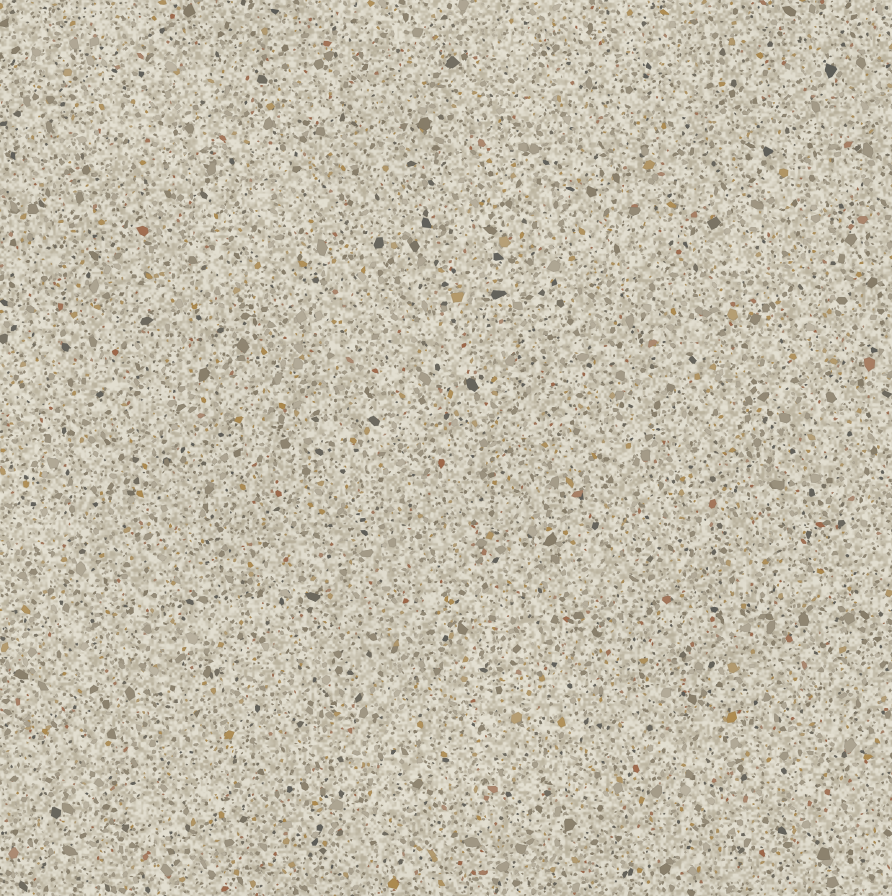
Write a WebGL 2 fragment shader that draws this texture.

```glsl
#version 300 es
precision highp float;
// Polished cream quartz stone with scattered angular mineral chips.

uniform vec2 u_resolution;
out vec4 fragColor;

// Ground
const vec3 GROUND_DARK = vec3(0.73, 0.70, 0.62);
const vec3 GROUND_LIGHT = vec3(0.885, 0.87, 0.815);
const float GROUND_FREQ = 165.0;
const float CLOUD_FREQ = 7.0;
const float CLOUD_AMOUNT = 0.025;

// Chip colours
const vec3 PALE = vec3(0.74, 0.71, 0.64);
const vec3 TAUPE = vec3(0.53, 0.49, 0.41);
const vec3 SLATE = vec3(0.37, 0.37, 0.35);
const vec3 OCHRE = vec3(0.68, 0.54, 0.30);
const vec3 RUST = vec3(0.62, 0.40, 0.28);

// Chip layers: cells per canvas height, share of filled cells, radius range
const vec4 COARSE = vec4(46.0, 0.21, 0.0036, 0.0072);
const vec4 MEDIUM = vec4(90.0, 0.44, 0.0019, 0.0040);
const vec4 SMALL = vec4(172.0, 0.55, 0.0011, 0.0022);
const float EDGE_SOFTNESS = 0.0008;
const int CHIP_SIDES = 6;
const float TAU = 6.2831853;

// Integer hash giving three values in 0..1
vec3 hash3(vec2 cell, float seed) {
    uvec3 v = uvec3(ivec3(vec3(cell, seed) + 64.0));
    v = v * 1664525u + 1013904223u;
    v.x += v.y * v.z; v.y += v.z * v.x; v.z += v.x * v.y;
    v ^= v >> 16u;
    v.x += v.y * v.z; v.y += v.z * v.x; v.z += v.x * v.y;
    return vec3(v >> 8u) / 16777216.0;
}

float valueNoise(vec2 p, float seed) {
    vec2 i = floor(p), f = fract(p);
    f = f * f * (3.0 - 2.0 * f);
    float low = mix(hash3(i, seed).x, hash3(i + vec2(1, 0), seed).x, f.x);
    float high = mix(hash3(i + vec2(0, 1), seed).x, hash3(i + vec2(1, 1), seed).x, f.x);
    return mix(low, high, f.y);
}

// Distance to an irregular convex polygon, stretched along a random axis
float chipDistance(vec2 p, float radius, vec2 cell, float seed) {
    vec3 shape = hash3(cell, seed + 1.0);
    float turn = shape.x * TAU;
    float c = cos(turn), s = sin(turn);
    p = mat2(c, -s, s, c) * p;
    float stretch = mix(1.0, 1.3, shape.y);
    p *= vec2(1.0 / stretch, stretch);
    float d = -radius;
    for (int k = 0; k < CHIP_SIDES; k++) {
        vec3 side = hash3(cell, seed + 2.0 + float(k));
        float angle = (float(k) + 0.7 * side.x) * TAU / float(CHIP_SIDES);
        float reach = radius * mix(0.65, 1.1, side.y);
        d = max(d, dot(p, vec2(cos(angle), sin(angle))) - reach);
    }
    return d;
}

vec3 chipColor(vec3 pick) {
    vec3 tone = mix(PALE, TAUPE, pick.y);
    if (pick.x < 0.045) tone = mix(RUST, PALE, 0.5 * pick.y);
    else if (pick.x < 0.14) tone = mix(OCHRE, PALE, 0.5 * pick.y);
    else if (pick.x < 0.23) tone = mix(SLATE, TAUPE, 0.7 * pick.y);
    return tone;
}

// Lays one size class of chips over the colour beneath
vec3 addChips(vec3 color, vec2 p, vec4 layer, float seed, float soft) {
    vec2 home = floor(p * layer.x);
    for (int y = -1; y <= 1; y++) {
        for (int x = -1; x <= 1; x++) {
            vec2 cell = home + vec2(x, y);
            vec3 place = hash3(cell, seed);
            if (place.z > layer.y) continue;
            vec3 pick = hash3(cell, seed + 10.0);
            float radius = mix(layer.z, layer.w, pick.z * pick.z);
            vec2 center = (cell + 0.1 + 0.8 * place.xy) / layer.x;
            float d = chipDistance(p - center, radius, cell, seed);
            float rim = smoothstep(-2.0 * soft, 0.0, d);
            vec3 tone = chipColor(pick) * (1.0 - 0.06 * rim);
            color = mix(color, tone, 1.0 - smoothstep(-soft, soft, d));
        }
    }
    return color;
}

void main() {
    vec2 p = gl_FragCoord.xy / u_resolution.y;
    float soft = max(EDGE_SOFTNESS, 0.7 / u_resolution.y);

    // Granular ground with faint broad clouding
    float grain = 0.4 * valueNoise(p * GROUND_FREQ, 1.0)
                + 0.6 * valueNoise(p * GROUND_FREQ * 2.1, 2.0);
    vec3 color = mix(GROUND_DARK, GROUND_LIGHT, smoothstep(0.12, 0.78, grain));

    // Chips from fine to coarse
    color = addChips(color, p, SMALL, 20.0, soft);
    color = addChips(color, p, MEDIUM, 40.0, soft);
    color = addChips(color, p, COARSE, 60.0, soft);

    color += CLOUD_AMOUNT * (valueNoise(p * CLOUD_FREQ, 3.0) - 0.5);
    fragColor = vec4(color, 1.0);
}
```
